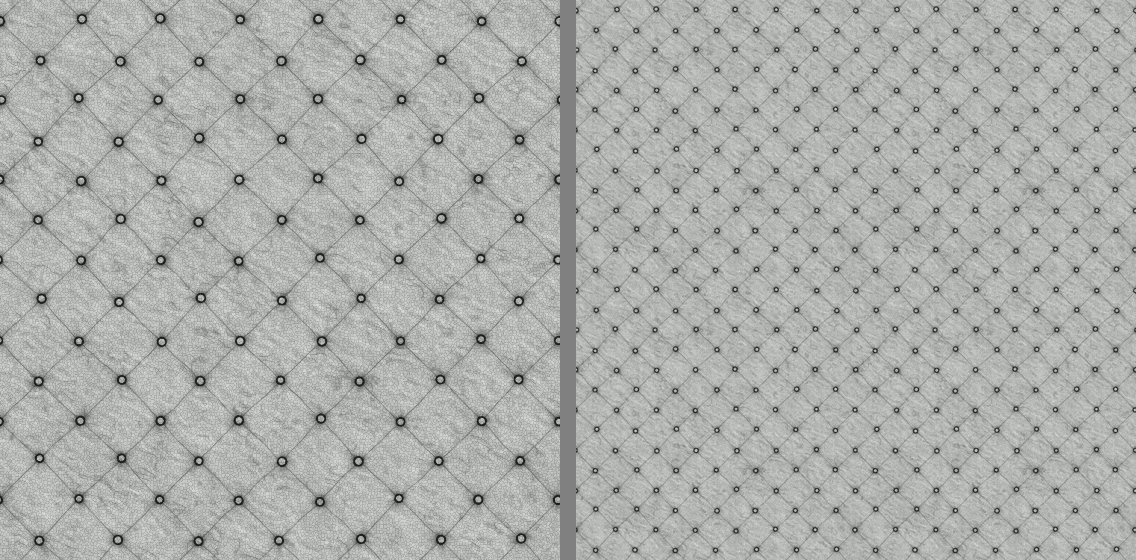
Left, the tile; right, the same tile 2 across and 2 down.
A Shadertoy shader for this texture:

```glsl
const float REPEATS = 7.0;         // lattice periods across and down
const float TAU = 6.2831853;
const vec3 LEATHER = vec3(0.715, 0.725, 0.715);
const vec3 LINE_COLOR = vec3(0.33, 0.34, 0.33);
const vec3 RING_COLOR = vec3(0.10, 0.105, 0.10);
const vec3 CAP_COLOR = vec3(0.66, 0.67, 0.66);
// Lengths below are in lattice periods
const float STUD_JITTER = 0.026;
const float RING_RADIUS = 0.050;
const float RING_HALF_WIDTH = 0.011;
const float LINE_HALF_WIDTH = 0.0045;
const float LINE_WOBBLE = 0.024;
const float HALO_FALLOFF = 0.034;
// Surface
const float PEBBLES = 190.0;       // pebbles across the canvas
const float PEBBLE_RELIEF = 0.115;
const float PEBBLE_TONE = 0.06;
const vec2 WRINKLE_FREQ = vec2(19.0, 53.0);
const float WRINKLE_DEPTH = 0.11;
const float EMBOSS = 0.10;
const float MOTTLE = 0.05;

vec2 wrap(vec2 c, vec2 period) {
    return c - period * floor((c + 0.1) / period);
}

float hash(vec2 p) {
    return fract(sin(dot(p, vec2(127.1, 311.7))) * 43758.5453);
}

vec2 hash2(vec2 p) {
    return vec2(hash(p), hash(p + 37.3));
}

float wrapNoise(vec2 p, vec2 period) {
    vec2 i = floor(p), f = fract(p);
    f = f * f * (3.0 - 2.0 * f);
    float a = hash(wrap(i, period));
    float b = hash(wrap(i + vec2(1, 0), period));
    float c = hash(wrap(i + vec2(0, 1), period));
    float d = hash(wrap(i + vec2(1, 1), period));
    return mix(mix(a, b, f.x), mix(c, d, f.x), f.y);
}

// x: raised middle of a pebble, y: its random tone
vec2 pebbles(vec2 uv) {
    vec2 p = uv * PEBBLES, cell = floor(p);
    float nearest = 9.0, second = 9.0, tone = 0.0;
    for (int y = -1; y <= 1; y++)
    for (int x = -1; x <= 1; x++) {
        vec2 c = cell + vec2(x, y);
        vec2 id = wrap(c, vec2(PEBBLES));
        float d = length(c + hash2(id) - p);
        if (d < nearest) { second = nearest; nearest = d; tone = hash(id + 11.7); }
        else second = min(second, d);
    }
    return vec2(smoothstep(0.0, 0.42, second - nearest), tone);
}

// Lattice position of a stud from its diagonal indices
vec2 studGrid(vec2 diagonal) {
    return 0.5 * vec2(diagonal.x + diagonal.y, diagonal.x - diagonal.y);
}

vec2 studCentre(vec2 diagonal) {
    vec2 grid = studGrid(diagonal);
    return grid + (hash2(wrap(grid, vec2(REPEATS))) * 2.0 - 1.0) * STUD_JITTER;
}

float segmentDistance(vec2 p, vec2 a, vec2 b) {
    vec2 pa = p - a, ba = b - a;
    return length(pa - ba * clamp(dot(pa, ba) / dot(ba, ba), 0.0, 1.0));
}

float leatherShade(vec2 uv) {
    vec2 warp = vec2(wrapNoise(uv * 31.0, vec2(31.0)), wrapNoise(uv * 37.0, vec2(37.0))) - 0.5;
    vec2 slant = vec2(2.0 * uv.x - uv.y, uv.x + 2.0 * uv.y) + warp * 0.035;
    vec2 s = slant * WRINKLE_FREQ;
    float fold = wrapNoise(s, WRINKLE_FREQ);
    float lit = fold - wrapNoise(s + vec2(0.15, 0.5), WRINKLE_FREQ);
    float patches = smoothstep(0.5, 0.85, wrapNoise(uv * 43.0 + 0.5, vec2(43.0)));
    float crease = smoothstep(0.14, 0.0, abs(fold - 0.5)) * patches;
    float mottle = wrapNoise(uv * 23.0, vec2(23.0)) - 0.5;
    vec2 grain = pebbles(uv);
    return (grain.x - 0.6) * PEBBLE_RELIEF + (grain.y - 0.5) * PEBBLE_TONE
        + lit * EMBOSS - crease * WRINKLE_DEPTH + mottle * MOTTLE;
}

void mainImage(out vec4 fragColor, in vec2 fragCoord) {
    vec2 uv = fragCoord / iResolution.xy;
    float px = REPEATS / iResolution.y;
    vec2 p = uv * REPEATS - vec2(0.0, 0.75);
    vec2 cell = floor(vec2(p.x + p.y, p.x - p.y));
    float shade = leatherShade(uv);
    vec3 color = LEATHER + shade;

    // Seams along the four sides of the diamond
    vec2 wobble = vec2(wrapNoise(uv * 29.0, vec2(29.0)), wrapNoise(uv * 41.0, vec2(41.0))) - 0.5;
    vec2 q = p + wobble * LINE_WOBBLE;
    float seam = 9.0;
    for (float side = 0.0; side < 2.0; side++) {
        seam = min(seam, segmentDistance(q, studCentre(cell + vec2(side, 0)), studCentre(cell + vec2(side, 1))));
        seam = min(seam, segmentDistance(q, studCentre(cell + vec2(0, side)), studCentre(cell + vec2(1, side))));
    }
    float wear = mix(0.4, 0.8, wrapNoise(uv * 90.0, vec2(90.0)));
    color *= 1.0 - 0.07 * exp(-seam / 0.02);
    color = mix(color, LINE_COLOR, wear * clamp((LINE_HALF_WIDTH - seam) / px + 0.5, 0.0, 1.0));

    // Studs at the four corners: puckered halo, cap and ring
    for (int k = 0; k < 4; k++) {
        vec2 corner = cell + vec2(k % 2, k / 2);
        vec2 d = p - studCentre(corner);
        float id = hash(wrap(studGrid(corner), vec2(REPEATS)) + 5.3);
        float r = length(d), turn = atan(d.y, d.x + 1e-5) / TAU;
        float radius = RING_RADIUS * (0.92 + 0.16 * id);
        float pucker = wrapNoise(vec2(turn * 18.0, floor(id * 50.0)), vec2(18.0, 64.0));
        float halo = exp(-max(r - radius, 0.0) / (HALO_FALLOFF * (0.5 + pucker)));
        color *= 1.0 - 0.55 * halo * smoothstep(radius - px, radius, r);
        float cap = clamp((radius - r) / px + 0.5, 0.0, 1.0);
        color = mix(color, CAP_COLOR + shade + d.y * 0.8, cap);
        float halfWidth = RING_HALF_WIDTH * (0.8 + 0.5 * pucker);
        float ring = smoothstep(halfWidth + px * 0.6, halfWidth - px * 0.6, abs(r - radius));
        color = mix(color, RING_COLOR, ring * 0.95);
    }
    fragColor = vec4(clamp(color, 0.0, 1.0), 1.0);
}
```
